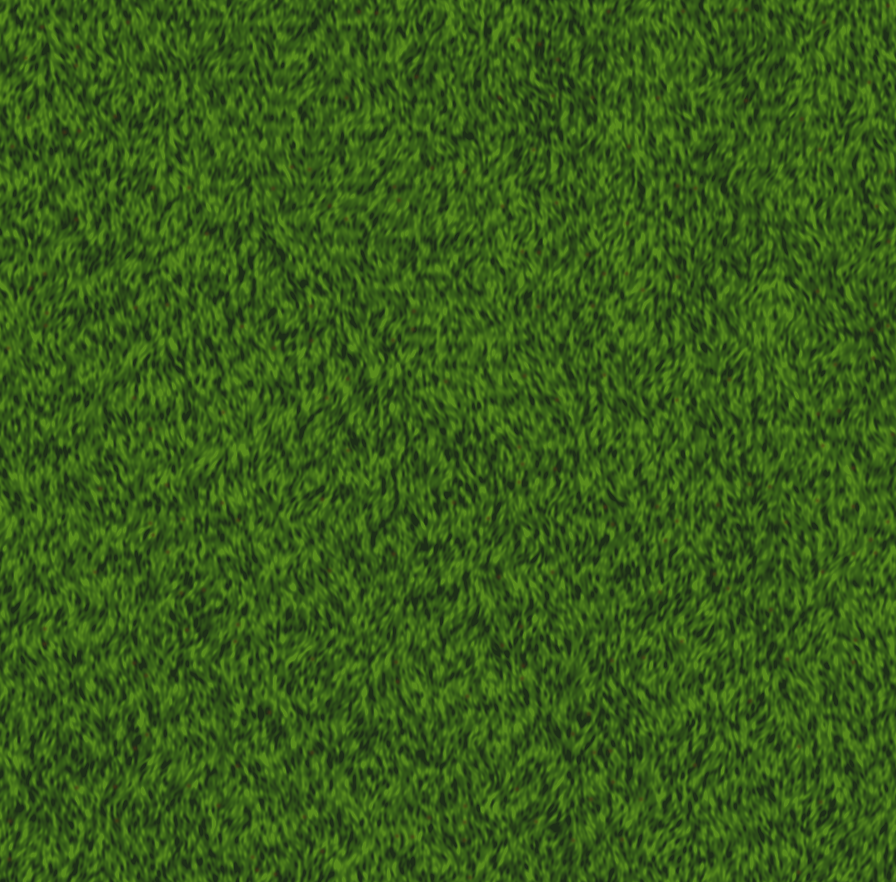
Write a Shadertoy shader that draws this texture.

```glsl
// Dense mown grass seen from above: thousands of tiny, soft, leaning blades.
// Each grid cell scatters one elongated Gaussian blade, light or dark; their
// sum picks a green from a ramp, with faint patches and rare dry specks.

const vec2 BLADE_CELL = vec2(0.003, 0.006);    // spacing of the blades
const vec2 BLADE_SIZE = vec2(0.0014, 0.0032);  // soft half width, half length
const float SPECK_CELL = 0.02;
const float SPECK_RADIUS = 0.0018;

const vec3 SHADOW_GREEN = vec3(0.115, 0.180, 0.090);
const vec3 MID_GREEN = vec3(0.211, 0.367, 0.096);
const vec3 LIGHT_GREEN = vec3(0.350, 0.550, 0.115);
const vec3 DRY_BROWN = vec3(0.320, 0.200, 0.090);

float hash(vec2 cell, float seed) {
    return fract(sin(dot(cell, vec2(127.1, 311.7)) + seed * 74.7) * 43758.5453);
}

float valueNoise(vec2 p, float seed) {
    vec2 cell = floor(p);
    vec2 f = fract(p);
    f = f * f * (3.0 - 2.0 * f);
    float low = mix(hash(cell, seed), hash(cell + vec2(1.0, 0.0), seed), f.x);
    float high = mix(hash(cell + vec2(0.0, 1.0), seed), hash(cell + 1.0, seed), f.x);
    return mix(low, high, f.y);
}

// Soft elongated spot, upright when the lean is zero.
float blade(vec2 offset, vec2 size, float lean) {
    float c = cos(lean);
    float s = sin(lean);
    vec2 q = vec2(c * offset.x - s * offset.y, s * offset.x + c * offset.y) / size;
    return exp(-0.5 * dot(q, q));
}

// Sum of light and dark blades, with mean zero and a spread of about one.
float bladeField(vec2 p, vec2 spacing, vec2 size) {
    vec2 home = floor(p / spacing);
    float clumpLean = 1.1 * (valueNoise(p * 30.0, 9.0) - 0.5) + 0.05;
    float total = 0.0;
    for (int j = -2; j <= 2; j++) {
        for (int i = -2; i <= 2; i++) {
            vec2 cell = home + vec2(i, j);
            vec2 root = (cell + vec2(hash(cell, 1.0), hash(cell, 2.0))) * spacing;
            float lean = clumpLean + 0.6 * (hash(cell, 3.0) - 0.5);
            float shade = 3.46 * (hash(cell, 4.0) - 0.5);
            total += shade * blade(p - root, size, lean);
        }
    }
    return total * 1.13;
}

// Ramp from shaded gaps through mid green to lit tips.
vec3 grassColor(float tone) {
    vec3 dark = mix(MID_GREEN, SHADOW_GREEN, clamp(-tone / 1.9, 0.0, 1.0));
    return mix(dark, LIGHT_GREEN, clamp(tone / 1.85, 0.0, 1.0));
}

// Rare round specks, at most one in a cell.
float drySpecks(vec2 p, float spacing, float radius, float share) {
    vec2 cell = floor(p / spacing);
    vec2 jitter = vec2(hash(cell, 5.0), hash(cell, 6.0));
    vec2 center = (cell + mix(vec2(0.25), vec2(0.75), jitter)) * spacing;
    float present = step(hash(cell, 7.0), share);
    return present * blade(p - center, vec2(radius), 0.0);
}

void mainImage(out vec4 fragColor, in vec2 fragCoord) {
    vec2 p = fragCoord / iResolution.y;

    // Fine blades over faint broad patches
    float patches = 0.45 * (valueNoise(p * 14.0, 11.0) - 0.5)
                  + 0.30 * (valueNoise(p * 5.0, 12.0) - 0.5);
    float tone = bladeField(p, BLADE_CELL, BLADE_SIZE) + patches;
    vec3 color = grassColor(tone);

    // Dry bits between the blades
    float specks = drySpecks(p, SPECK_CELL, SPECK_RADIUS, 0.08);
    color = mix(color, DRY_BROWN, 0.55 * specks);

    fragColor = vec4(color, 1.0);
}
```
